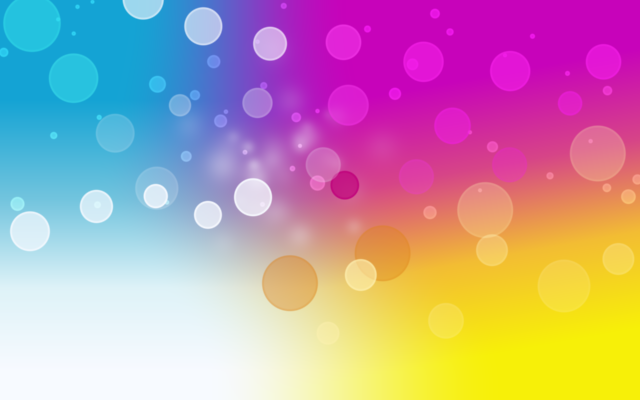
Reproduce this background procedurally as a Shadertoy shader.

```glsl
const vec3 WHITE = vec3(0.97, 0.98, 1.0);
const vec3 CYAN = vec3(0.08, 0.64, 0.83);
const vec3 AQUA = vec3(0.20, 0.88, 0.92);
const vec3 MAGENTA = vec3(0.78, 0.01, 0.73);
const vec3 PINK = vec3(0.95, 0.12, 0.90);
const vec3 ORANGE = vec3(0.86, 0.48, 0.05);
const vec3 YELLOW = vec3(0.97, 0.94, 0.03);
const vec3 CREAM = vec3(1.0, 0.95, 0.70);

float hash(float n) {
    return fract(sin(n * 127.1) * 43758.5453);
}

// Four colours blended in turn at the given stops
vec3 ramp(vec3 a, vec3 b, vec3 c, vec3 d, vec4 stops, float t) {
    vec3 s = clamp((t - stops.xyz) / (stops.yzw - stops.xyz), 0.0, 1.0);
    return mix(mix(mix(a, b, s.x), c, s.y), d, s.z);
}

// Cool left side and warm right side, joined along a curved seam
vec3 backdrop(vec2 p) {
    float depth = 1.0 - p.y;
    vec3 cool = ramp(CYAN, vec3(0.45, 0.77, 0.87), vec3(0.87, 0.95, 0.97), WHITE,
                     vec4(0.25, 0.50, 0.72, 0.93), depth);
    vec3 warm = ramp(MAGENTA, vec3(0.84, 0.27, 0.53), vec3(0.95, 0.74, 0.20), YELLOW,
                     vec4(0.20, 0.43, 0.66, 0.90), depth + 0.18 * (p.x - 1.15));
    float seam = 0.60 + 0.29 * smoothstep(0.40, 0.95, depth);
    float spread = 0.28 + 0.10 * smoothstep(0.0, 0.6, depth);
    return mix(cool, warm, smoothstep(seam - spread, seam + spread, p.x));
}

// Translucent disc with a slightly stronger rim
vec3 disc(vec3 color, vec2 p, vec2 center, float radius, vec4 tint, float blur) {
    float d = length(p - center) - radius;
    float fill = 1.0 - smoothstep(-blur, blur, d);
    float rim = 1.0 - smoothstep(0.0, 2.0 * blur, abs(d + blur));
    return mix(color, tint.rgb, tint.a * fill * (0.92 + 0.25 * rim));
}

// Discs along a bending path; wobble holds height and radius variation
vec3 chain(vec3 color, vec2 p, int count, vec2 start, vec2 stride, vec2 bend,
           vec2 wobble, float radius, vec4 first, vec4 last, float blur) {
    for (int k = 0; k < count; k++) {
        float i = float(k);
        vec2 center = start + i * stride + i * i * bend;
        center.y += wobble.x * sin(2.1 * (i - 2.35));
        float size = radius * (1.0 + wobble.y * cos(1.4 * i));
        vec4 tint = mix(first, last, smoothstep(0.3, 0.55, i / float(count - 1)));
        color = disc(color, p, center, size, tint, blur);
    }
    return color;
}

// Blurred lights gathered around a center
vec3 motes(vec3 color, vec2 p, vec2 center, vec2 spread, float strength) {
    for (int k = 0; k < 32; k++) {
        float i = float(k);
        vec2 offset = vec2(hash(i + 0.3) + hash(i + 40.7), hash(i + 80.1) + hash(i + 120.9)) - 1.0;
        float size = mix(0.012, 0.045, hash(i + 160.5));
        vec2 q = (p - center - offset * spread) / size;
        color = mix(color, WHITE, strength * hash(i + 200.2) * exp(-dot(q, q)));
    }
    return color;
}

// Small faint specks that brighten the colour below
vec3 specks(vec3 color, vec2 p, float aspect, float blur) {
    for (int k = 0; k < 44; k++) {
        float i = float(k);
        vec2 center = vec2(aspect * hash(i + 300.3), mix(0.42, 1.0, hash(i + 350.6)));
        float size = mix(0.005, 0.022, pow(hash(i + 400.8), 2.0));
        vec3 glow = min(color * 1.2 + 0.12, vec3(1.0));
        color = disc(color, p, center, size, vec4(glow, 0.6), blur);
    }
    return color;
}

void mainImage(out vec4 fragColor, in vec2 fragCoord) {
    vec2 p = fragCoord / iResolution.y;
    float aspect = iResolution.x / iResolution.y;
    p.x *= 1.6 / aspect;
    float blur = max(0.002, 1.0 / iResolution.y);

    vec3 color = backdrop(p);
    color = motes(color, p, vec2(0.70, 0.62), vec2(0.28, 0.36), 0.35);
    color = specks(color, p, 1.6, blur);

    // Faint large discs
    color = chain(color, p, 4, vec2(0.080, 0.942), vec2(0.104, -0.1375), vec2(0.0),
                  vec2(0.0, 0.2), 0.060, vec4(AQUA, 0.55), vec4(WHITE, 0.20), blur);
    color = chain(color, p, 4, vec2(0.725, 0.292), vec2(0.219, 0.058), vec2(0.0125, 0.0167),
                  vec2(0.0), 0.070, vec4(ORANGE, 0.40), vec4(CREAM, 0.28), blur);
    color = chain(color, p, 3, vec2(0.820, 0.167), vec2(0.295, 0.003), vec2(0.0, 0.028),
                  vec2(0.0, -0.4), 0.048, vec4(CREAM, 0.40), vec4(CREAM, 0.22), blur);

    // Magenta side
    color = disc(color, p, vec2(0.862, 0.537), 0.036, vec4(0.75, 0.0, 0.48, 0.75), blur);
    color = chain(color, p, 3, vec2(0.808, 0.588), vec2(0.233, -0.06), vec2(0.0, 0.03),
                  vec2(0.0), 0.044, vec4(WHITE, 0.22), vec4(PINK, 0.30), blur);
    color = chain(color, p, 5, vec2(0.450, 0.767), vec2(0.177, -0.042), vec2(0.0167, 0.0083),
                  vec2(-0.031, -0.3), 0.040, vec4(WHITE, 0.32), vec4(PINK, 0.55), blur);

    // Bright discs across the top, the middle and the yellow side
    color = chain(color, p, 7, vec2(0.358, 0.983), vec2(0.142, -0.046), vec2(0.0083, 0.0033),
                  vec2(0.02, 0.1), 0.047, vec4(WHITE, 0.65), vec4(PINK, 0.70), blur);
    color = chain(color, p, 5, vec2(0.075, 0.454), vec2(0.175, 0.023), vec2(-0.0089, -0.0031),
                  vec2(-0.033, 0.25), 0.040, vec4(WHITE, 0.75), vec4(WHITE, 0.80), blur);
    color = chain(color, p, 3, vec2(0.902, 0.3125), vec2(0.334, 0.104), vec2(-0.006, -0.042),
                  vec2(0.0), 0.040, vec4(CREAM, 0.65), vec4(CREAM, 0.32), blur);

    fragColor = vec4(color, 1.0);
}
```
